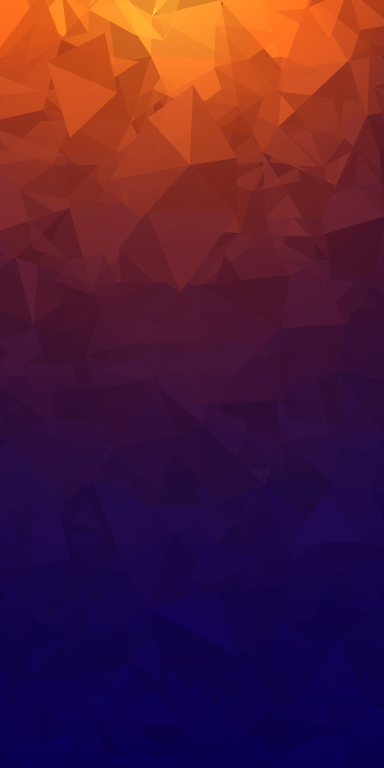
Give the GLSL for this background, as a WebGL 1 fragment shader.

```glsl
precision highp float;
// Low-poly dusk: an ember glow at the top cools through wine red to deep blue.
// Two jittered triangle meshes and a few large facets are shaded flat, each
// sampling a smooth colour ramp near its centre and adding its own tone.
uniform vec2 u_resolution;

#define COARSE_CELLS 7.0
#define FINE_CELLS 12.0
#define FINE_SHARE 0.38
#define JITTER 0.4
#define FLATNESS 0.65
#define TONE_TOP 0.34
#define TONE_BOTTOM 0.16
#define GLOW_CENTRE vec2(0.44, 0.0)
#define GLOW_TIGHTNESS 28.0

float hash(vec2 id) {
  return fract(sin(dot(id, vec2(127.1, 311.7))) * 43758.5);
}

float cross2(vec2 a, vec2 b) { return a.x * b.y - a.y * b.x; }

float area(vec2 a, vec2 b, vec2 c) { return cross2(b - a, c - a); }

// Signed distance to the line a-b, positive on its inner side
float side(vec2 p, vec2 a, vec2 b) {
  return cross2(b - a, p - a) / max(length(b - a), 0.001);
}

// Antialiased triangle coverage, for either winding
float coverage(vec2 p, vec2 a, vec2 b, vec2 c, float pixel) {
  float s = sign(area(a, b, c));
  float d = min(s * side(p, a, b), min(s * side(p, b, c), s * side(p, c, a)));
  return clamp(d / pixel + 0.5, 0.0, 1.0);
}

float span(float a, float b, float x) { return clamp((x - a) / (b - a), 0.0, 1.0); }

// Smooth background; p runs from 0 to 1 across and 0 to 2 downwards
vec3 ramp(vec2 p) {
  float depth = clamp(p.y * 0.5, 0.0, 1.0);
  float dx = p.x - GLOW_CENTRE.x;
  float t = depth + dx * dx * (dx > 0.0 ? 0.5 : 0.25) * (1.0 - depth);
  vec3 c = mix(vec3(0.96, 0.45, 0.11), vec3(0.87, 0.33, 0.10), span(0.0, 0.08, t));
  c = mix(c, vec3(0.70, 0.25, 0.12), span(0.08, 0.17, t));
  c = mix(c, vec3(0.50, 0.16, 0.14), span(0.17, 0.26, t));
  c = mix(c, vec3(0.34, 0.10, 0.18), span(0.26, 0.38, t));
  c = mix(c, vec3(0.22, 0.06, 0.22), span(0.38, 0.52, t));
  c = mix(c, vec3(0.13, 0.04, 0.27), span(0.52, 0.66, t));
  c = mix(c, vec3(0.07, 0.01, 0.30), span(0.66, 0.82, t));
  c = mix(c, vec3(0.03, 0.00, 0.31), span(0.82, 1.0, t));
  vec2 g = p - GLOW_CENTRE;
  return c + vec3(0.06, 0.22, 0.09) * exp(-GLOW_TIGHTNESS * dot(g, g));
}

// Bright tones turn paler, dark tones more saturated
vec3 shade(vec2 p, vec2 centre, float tone) {
  return ramp(mix(p, centre, FLATNESS)) * pow(vec3(tone), vec3(1.0, 1.6, 1.25));
}

vec2 vertex(vec2 id) {
  return id + JITTER * (2.0 * vec2(hash(id), hash(id + 57.3)) - 1.0);
}

// Jittered grid of triangles; alpha selects a random share of them
vec4 mesh(vec2 p, float cells, float share) {
  vec2 q = p * cells;
  vec2 home = floor(q);
  float pixel = cells / u_resolution.x;
  vec4 sum = vec4(ramp(p), 0.0) * 0.001;
  float weight = 0.001;
  for (int j = -1; j <= 1; j++) {
    for (int i = -1; i <= 1; i++) {
      vec2 id = home + vec2(float(i), float(j));
      vec2 a = vertex(id);
      vec2 b = vertex(id + vec2(1.0, 0.0));
      vec2 c = vertex(id + vec2(1.0, 1.0));
      vec2 d = vertex(id + vec2(0.0, 1.0));
      // Split along the diagonal that gives the fuller triangles
      bool ac = min(area(a, b, c), area(a, c, d)) > min(area(a, b, d), area(b, c, d));
      for (int k = 0; k < 2; k++) {
        vec2 u = k == 0 ? a : c;
        vec2 v = k == 0 ? b : d;
        vec2 w = ac ? (k == 0 ? c : a) : (k == 0 ? d : b);
        float seed = hash(id + cells + 17.3 * float(k));
        float contrast = mix(TONE_TOP, TONE_BOTTOM, span(0.1, 1.1, p.y));
        float tone = 1.0 + contrast * (seed - 0.5);
        float cover = coverage(q, u, v, w, pixel);
        float chosen = step(hash(id + 31.7 + 9.1 * float(k)), share);
        sum += cover * vec4(shade(p, (u + v + w) / (3.0 * cells), tone), chosen);
        weight += cover;
      }
    }
  }
  return sum / weight;
}

// One large facet laid over the mesh
vec3 facet(vec3 base, vec2 p, vec2 a, vec2 b, vec2 c, float tone) {
  float cover = coverage(p, a, b, c, 1.0 / u_resolution.x);
  return mix(base, shade(p, (a + b + c) / 3.0, tone), cover * 0.92);
}

void main() {
  vec2 uv = gl_FragCoord.xy / u_resolution;
  vec2 p = vec2(uv.x, 2.0 - 2.0 * uv.y);
  vec3 col = mesh(p, COARSE_CELLS, 1.0).rgb;
  vec4 fine = mesh(p, FINE_CELLS, FINE_SHARE);
  col = mix(col, fine.rgb, fine.a * 0.7);

  // Central fan and the downward point beneath it
  vec2 hub = vec2(0.495, 0.43), tip = vec2(0.469, 0.763);
  vec2 crown = vec2(0.503, 0.221), left = vec2(0.286, 0.469);
  vec2 right = vec2(0.617, 0.411), low = vec2(0.617, 0.555);
  vec2 shoulder = vec2(0.385, 0.307), waist = vec2(0.383, 0.552);
  col = facet(col, p, hub, crown, shoulder, 1.13);
  col = facet(col, p, hub, crown, right, 1.03);
  col = facet(col, p, hub, shoulder, left, 1.06);
  col = facet(col, p, hub, right, low, 0.90);
  col = facet(col, p, hub, low, waist, 0.97);
  col = facet(col, p, hub, waist, left, 1.07);
  col = facet(col, p, tip, waist, low, 1.08);
  col = facet(col, p, tip, waist, vec2(0.307, 0.651), 1.0);

  // Red and orange pair at the upper left, pale blue peak at the lower right
  vec2 west = vec2(0.122, 0.161), east = vec2(0.305, 0.242);
  col = facet(col, p, west, east, vec2(0.273, 0.086), 0.90);
  col = facet(col, p, west, east, vec2(0.182, 0.359), 1.10);
  col = facet(col, p, vec2(0.846, 1.289), vec2(0.755, 1.419), vec2(0.95, 1.406), 1.14);
  gl_FragColor = vec4(col, 1.0);
}
```
